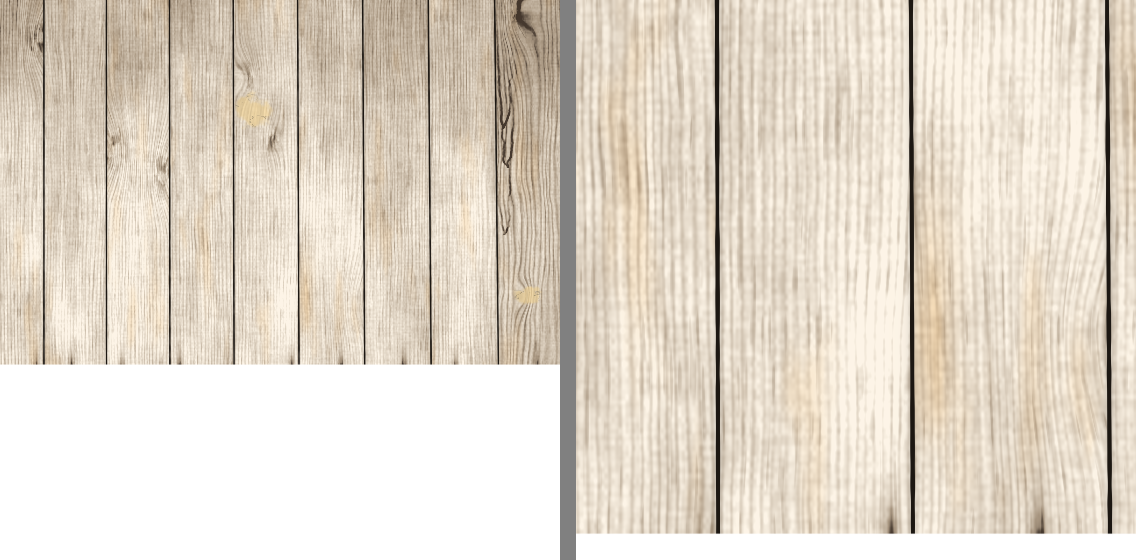
Left: the whole. Right: its middle third, enlarged.
Reproduce this texture procedurally as a Shadertoy shader.

```glsl
#define BOTTOM 0.349
#define SEAM_HALF 0.0012
#define LIGHT vec3(0.915, 0.873, 0.812)
#define DARK vec3(0.66, 0.59, 0.505)
#define DEEP vec3(0.27, 0.22, 0.18)
#define SEAM vec3(0.11, 0.09, 0.07)
#define OCHRE vec3(0.95, 0.83, 0.65)
#define RESIN vec3(0.93, 0.82, 0.60)

const int KNOTS = 8;
// Knot centre, radius, grain deflection
const vec4 knots[KNOTS] = vec4[KNOTS](
    vec4(0.073, 0.93, 0.030, 0.030), vec4(0.195, 0.73, 0.036, -0.034),
    vec4(0.299, 0.69, 0.036, 0.032), vec4(0.440, 0.86, 0.022, -0.020),
    vec4(0.487, 0.75, 0.020, 0.012), vec4(0.643, 0.47, 0.036, 0.018),
    vec4(0.938, 0.472, 0.015, -0.018), vec4(0.925, 0.98, 0.030, 0.035));

float hash(vec2 p) {
    vec3 q = fract(vec3(p.xyx) * 0.1031);
    q += dot(q, q.yzx + 33.33);
    return fract((q.x + q.y) * q.z);
}

float noise(vec2 p) {
    vec2 i = floor(p), f = fract(p);
    f = f * f * (3.0 - 2.0 * f);
    return mix(mix(hash(i), hash(i + vec2(1, 0)), f.x),
               mix(hash(i + vec2(0, 1)), hash(i + 1.0), f.x), f.y);
}

float fbm(vec2 p) {
    float sum = 0.0, amp = 0.5;
    for (int i = 0; i < 4; i++) {
        sum += amp * noise(p);
        p = p * 2.03 + 17.0;
        amp *= 0.5;
    }
    return sum;
}

// Board number; boards widen slightly to the right and lean a little
float boardCoord(vec2 p) {
    float x = p.x - 0.078 - 0.013 * p.x * p.x * (0.85 - p.y);
    return (sqrt(0.01232 + 0.0024 * x) - 0.111) / 0.0012;
}

// Elliptic falloff
float blot(vec2 d, vec2 size) {
    d /= size;
    return exp(-dot(d, d));
}

void mainImage(out vec4 fragColor, in vec2 fragCoord) {
    vec2 p = fragCoord / iResolution.xy;
    float px = 1.0 / iResolution.y;
    float board = boardCoord(p), id = floor(board);
    float seed = hash(vec2(id + 9.0, 4.0));
    vec2 shift = vec2(seed * 37.0, id * 7.0 + 20.0);
    float last = step(6.5, id);

    // Grain coordinate, bent around the knots of the same board
    float bend = (0.014 + 0.022 * last) * (fbm(p * vec2(9.0, 5.0) + shift) - 0.5);
    float soot = 0.0;
    for (int i = 0; i < KNOTS; i++) {
        vec4 k = knots[i];
        float same = 1.0 - step(0.5, abs(floor(boardCoord(k.xy)) - id));
        vec2 d = p - k.xy;
        bend += same * k.w * blot(d, k.z * vec2(1.0, 2.0));
        soot += same * step(0.6, k.y) * blot(d, k.z * vec2(0.8, 1.0));
    }
    float g = p.x + bend;

    // Growth rings, long fibres, pores and sawn cross marks
    float wander = noise(vec2(g * 45.0, p.y * 3.0) + shift);
    float ring = 0.5 + 0.5 * sin(g * mix(1050.0, 680.0, last) + wander * 10.0);
    float ringPower = 0.10 + 0.26 * noise(p * vec2(24.0, 7.0) + shift);
    float fibre = noise(vec2(g * 400.0, p.y * 20.0) + shift);
    float grit = noise(p * vec2(480.0, 300.0) + shift);
    float pore = smoothstep(0.68, 0.92, noise(vec2(g * 420.0, p.y * 34.0) + shift + 70.0));
    float streak = fbm(vec2(g * 60.0, p.y * 4.0) + shift);
    float saw = noise(vec2(p.x * 60.0, p.y * 360.0) + shift);
    float blotch = fbm(p * vec2(14.0, 9.0) + shift);

    // Weathering: pale in the lower middle, grey at top and sides
    float tone = 1.07 - 0.37 * smoothstep(0.56, 1.0, p.y);
    tone -= 0.65 * pow(abs(p.x - 0.5), 2.0) + 0.18 * last;
    tone += 0.14 * (seed - 0.5) + 0.55 * (blotch - 0.48) + 0.36 * (streak - 0.47);
    tone -= ringPower * pow(ring, 2.5) * (0.55 + 0.9 * fibre) * (1.0 + 0.6 * last);
    tone += 0.24 * (fibre - 0.5) + 0.18 * (grit - 0.5) + 0.10 * (saw - 0.5) - 0.24 * pore;
    tone -= 0.9 * soot * smoothstep(0.35, 0.70, fbm(vec2(g * 130.0, p.y * 60.0)));

    // Dark pointed growth tongues on the last board
    for (int i = 0; i < 3; i++) {
        float n = float(i);
        float rise = p.y - 0.77 + 0.07 * n + 0.025 * n * (n - 1.0);
        float centre = 0.901 + 0.006 * n * (2.0 - n) + 0.012 * (fbm(vec2(p.y * 45.0, n)) - 0.5);
        float edge = abs(abs(p.x - centre) - 0.060 * max(rise, 0.0) - 0.005 * smoothstep(0.0, 0.02, rise));
        float fade = step(0.0, rise) * exp(-rise * 14.0);
        tone -= 1.2 * last * fade * (1.0 - smoothstep(0.0005, 0.0014 + px, edge)) * (0.5 + fibre);
    }

    // Stains rising from the sawn ends
    float endX = fract(board) - mix(0.08, 0.92, hash(vec2(id + 5.0, 8.0)));
    tone -= 1.1 * exp((BOTTOM - p.y) * 60.0 - endX * endX * 600.0) * (0.4 + fibre);

    vec3 color = mix(DEEP, DARK, smoothstep(-0.45, 0.30, tone));
    color = mix(color, LIGHT, clamp((tone - 0.25) / 0.68, 0.0, 1.3));

    // Faint warm streaks and bare resin patches
    float warm = 0.35 * smoothstep(0.54, 0.80, fbm(p * vec2(32.0, 7.0) + shift + 50.0));
    warm += 0.7 * step(3.5, id) * step(id, 4.5) * blot(p - vec2(0.543, 0.49), vec2(0.016, 0.06)) * (0.3 + streak);
    color *= mix(vec3(1.0), OCHRE, min(warm, 0.7));
    vec2 rough = p + 0.035 * (vec2(fbm(p * 60.0), fbm(p * 60.0 + 31.0)) - 0.47);
    float patchy = 1.0 - smoothstep(0.6, 1.1, length((rough - vec2(0.453, 0.80)) / vec2(0.036, 0.033)));
    patchy = max(patchy, 1.0 - smoothstep(0.6, 1.1, length((rough - vec2(0.937, 0.473)) / vec2(0.026, 0.019))));
    float crack = 1.0 - smoothstep(0.0, 0.03, abs(fbm(p * vec2(35.0, 70.0)) - 0.47));
    color = mix(color, RESIN * (0.90 + 0.14 * fibre - 0.3 * crack), 0.75 * patchy * step(2.5, id));

    // Seams with slightly uneven edges and a soft shadow
    float gap = abs(board - round(board)) * 0.115;
    float width = SEAM_HALF * (0.85 + 0.3 * noise(vec2(p.y * 90.0, round(board) * 5.0)));
    color *= 1.0 - 0.20 * exp(-gap * 500.0);
    color = mix(SEAM, color, smoothstep(width - 0.5 * px, width + 0.6 * px, gap));

    // Blank area below the boards
    color = mix(vec3(1.0), color, smoothstep(BOTTOM - px, BOTTOM + px, p.y));
    fragColor = vec4(clamp(color, 0.0, 1.0), 1.0);
}
```
